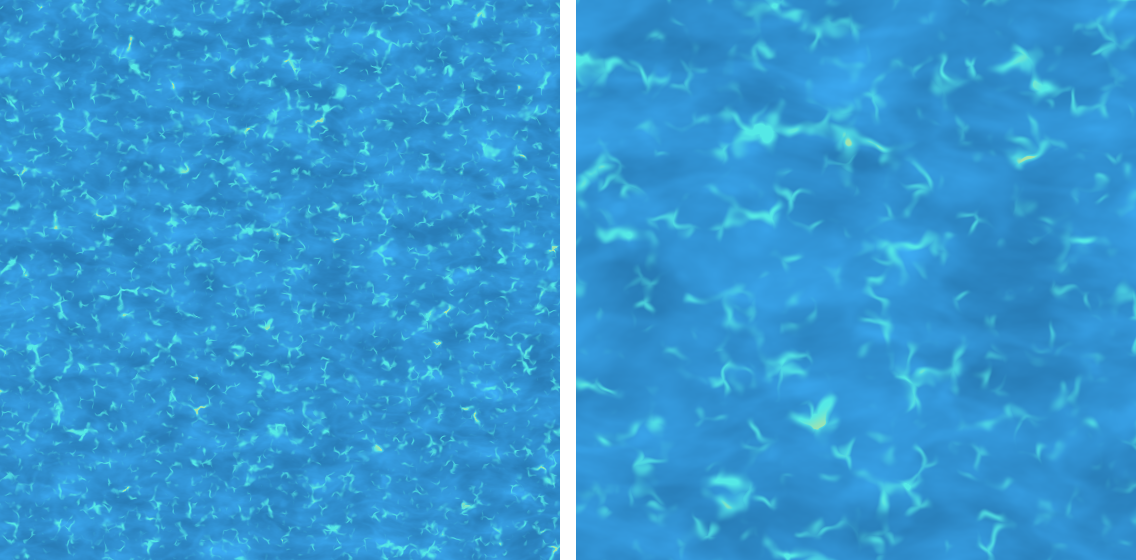
Left, the full canvas; right, a detail of the centre.
A Shadertoy shader for this texture:

```glsl
// Sunlit blue water: soft horizontal ripples under broken, branching cyan glints.
#define DEEP_BLUE   vec3(0.155, 0.490, 0.720)
#define LIGHT_BLUE  vec3(0.230, 0.660, 0.940)
#define GLINT_CYAN  vec3(0.330, 0.910, 0.900)
#define SPARK_CREAM vec3(0.750, 0.880, 0.600)
#define RIPPLE_FREQ vec2(11.0, 21.0)
#define RIPPLE_CONTRAST 0.66
#define BASE_TONE   0.38
#define GLINT_CELLS 29.0
#define GLINT_WIDTH 0.0046
#define GLINT_GAIN  1.15
#define JITTER      0.007

// Integer hash: two random values in 0..1 per lattice cell
vec2 hash2(vec2 cell) {
    uvec2 v = uvec2(ivec2(cell)) * 1664525u + 1013904223u;
    v.x += v.y * 1664525u;
    v.y += v.x * 1664525u;
    v ^= v >> 16u;
    v.x += v.y * 1664525u;
    v.y += v.x * 1664525u;
    v ^= v >> 16u;
    return vec2(v & 65535u) / 65535.0;
}

float cornerSlope(vec2 cell, vec2 offset) {
    float angle = 6.28318 * hash2(cell).x;
    return dot(vec2(cos(angle), sin(angle)), offset);
}

// Gradient noise, about -0.7..0.7
float gradientNoise(vec2 p) {
    vec2 i = floor(p), f = p - i;
    vec2 u = f * f * f * (f * (f * 6.0 - 15.0) + 10.0);
    vec2 e = vec2(0.0, 1.0);
    float low  = mix(cornerSlope(i, f), cornerSlope(i + e.yx, f - e.yx), u.x);
    float high = mix(cornerSlope(i + e.xy, f - e.xy), cornerSlope(i + e.yy, f - e.yy), u.x);
    return mix(low, high, u.y);
}

float fbm(vec2 p, int octaves) {
    float sum = 0.0, amplitude = 1.0;
    for (int k = 0; k < octaves; k++) {
        sum += amplitude * gradientNoise(p);
        p = mat2(1.98, 0.28, -0.28, 1.98) * p + 17.3;
        amplitude *= 0.5;
    }
    return sum;
}

// Gap between the two nearest cell points: zero on the branching cell borders
float cellBorder(vec2 p) {
    vec2 i = floor(p), f = p - i;
    float nearest = 8.0, second = 8.0;
    for (int y = -1; y <= 1; y++)
    for (int x = -1; x <= 1; x++) {
        vec2 g = vec2(x, y);
        float d = length(g + hash2(i + g) - f);
        second = min(second, max(nearest, d));
        nearest = min(nearest, d);
    }
    return second - nearest;
}

// Thin border lines, kept only where the patch noise is high
float glintLayer(vec2 uv, float cells, float width, float patches) {
    float line = 1.0 - smoothstep(0.0, 2.0 * width * cells, cellBorder(uv * cells));
    return line * patches;
}

void mainImage(out vec4 fragColor, in vec2 fragCoord) {
    vec2 uv = fragCoord / iResolution.y;

    // Ripples: warped, horizontally stretched noise with soft crests
    vec2 bend = vec2(gradientNoise(uv * 9.0 + 3.1), gradientNoise(uv * 9.0 + 41.7));
    vec2 ripple = (uv + 0.022 * bend) * RIPPLE_FREQ;
    float swell = fbm(ripple, 5);
    float crest = 1.0 - smoothstep(0.0, 0.25, abs(fbm(ripple * 1.3 + 60.0, 2)));

    // Glints: two scales of jagged filaments in scattered patches
    vec2 jag = vec2(fbm(uv * 55.0 + 8.0, 2), fbm(uv * 55.0 + 93.0, 2));
    vec2 jagged = uv + JITTER * jag;
    float cluster = fbm(uv * vec2(24.0, 28.0) + 130.0, 3) + 0.12 * swell;
    float patches = smoothstep(0.08, 0.60, cluster);
    float flecks = smoothstep(0.05, 0.60, fbm(uv * 44.0 + 210.0, 2));
    float glint = glintLayer(jagged, GLINT_CELLS, GLINT_WIDTH, patches)
                + 0.7 * glintLayer(jagged + 5.0, GLINT_CELLS * 1.8, GLINT_WIDTH * 0.65, flecks);
    glint = min(glint * GLINT_GAIN, 1.0);

    // Colour: water tone, then cyan light, then rare warm sparks
    float tone = BASE_TONE + RIPPLE_CONTRAST * swell + 0.15 * crest + 0.22 * patches;
    vec3 color = mix(DEEP_BLUE, LIGHT_BLUE, clamp(tone, 0.0, 1.1));
    color = mix(color, GLINT_CYAN, glint);
    float spark = smoothstep(0.75, 1.0, glint) * smoothstep(0.10, 0.40, gradientNoise(uv * 21.0 + 300.0));
    color = mix(color, SPARK_CREAM, 0.8 * spark);

    fragColor = vec4(color, 1.0);
}
```
